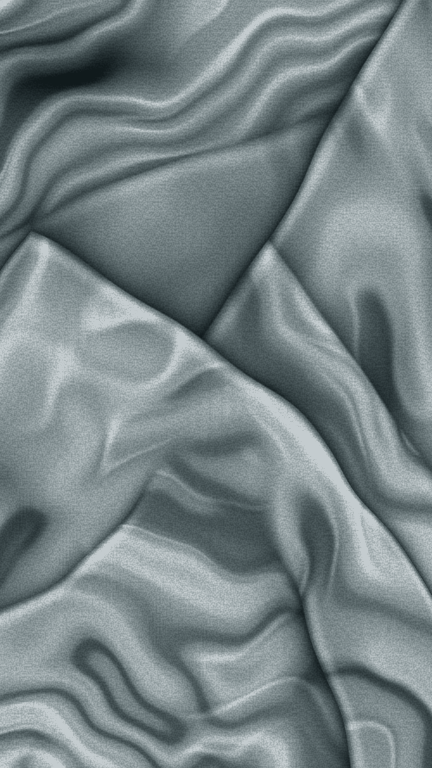
Write a WebGL 1 fragment shader that draws this texture.

```glsl
precision highp float;
uniform vec2 u_resolution;

#define BASE_TONE 0.62
#define CONTRAST 0.13
#define GLOSS 0.20
#define TROUGH 0.26
#define CREASE 0.17
#define WARP 0.24
#define RIM 0.17
#define GRAIN 0.15
#define GRAIN_SCALE 250.0
#define EDGE 0.0025
#define SHADE_COLOR vec3(0.045, 0.08, 0.09)
#define LIGHT_COLOR vec3(0.77, 0.80, 0.81)

float hash(vec2 p) {
  return fract(sin(dot(p, vec2(127.1, 311.7))) * 43758.5453);
}

vec2 gradient(vec2 cell) {
  float a = 6.2832 * hash(cell);
  return vec2(cos(a), sin(a));
}

// Gradient noise, roughly -0.7 to 0.7
float noise(vec2 p) {
  vec2 i = floor(p), f = fract(p);
  vec2 u = f * f * f * (f * (f * 6.0 - 15.0) + 10.0);
  vec2 e = vec2(1.0, 0.0);
  float low = mix(dot(gradient(i), f), dot(gradient(i + e), f - e), u.x);
  float high = mix(dot(gradient(i + e.yx), f - e.yx), dot(gradient(i + e.xx), f - e.xx), u.x);
  return mix(low, high, u.y);
}

// Glossy cloth: contour bands of a warped relief stretched along an angle
float satin(vec2 p, float angle, vec2 freq, float bands, float seed) {
  float c = cos(angle), s = sin(angle);
  vec2 q = vec2(c * p.x + s * p.y, c * p.y - s * p.x);
  vec2 w = q * 2.4 + seed;
  q += WARP * vec2(noise(w), noise(w + 17.3));
  q += 0.25 * WARP * vec2(noise(w * 2.7), noise(w * 2.7 + 31.0));
  float relief = noise(q * freq + seed * 1.7);
  float broad = noise(q * freq * 0.55 + seed * 3.1);
  float wave = sin(6.2832 * bands * relief + 3.5 * broad + seed);
  float sheen = smoothstep(0.35, 1.0, wave);
  float hollow = smoothstep(0.30, 1.0, -wave);
  float tone = BASE_TONE + CONTRAST * (wave + 0.9 * broad);
  tone += GLOSS * sheen * sheen * (0.45 + broad);
  tone -= TROUGH * hollow * hollow * (0.45 - broad);

  // Narrow glints with a dark side, coming and going along the fold
  float line = noise(q * freq * vec2(1.2, 1.7) + seed * 5.3) / 0.085;
  float presence = smoothstep(-0.25, 0.25, noise(q * 3.1 + seed * 2.3));
  return tone + CREASE * presence * exp(-line * line) * (0.6 + 1.9 * line);
}

// Lays a fold over the cloth; d is the distance inside its edge
float layFold(float under, float over, float d, float soft, float shadow, float width) {
  float crisp = EDGE / soft;
  under *= 1.0 - shadow * exp(-max(-d, 0.0) / width);
  float r = (d - 0.024) / 0.013;
  over += RIM * crisp * exp(-r * r);
  over *= 1.0 - 0.45 * crisp * (1.0 - smoothstep(0.0, 0.016, d));
  return mix(under, over, smoothstep(-soft, soft, d));
}

float spot(vec2 p, vec2 center, vec2 size) {
  vec2 q = (p - center) / size;
  return exp(-dot(q, q));
}

float drapery(vec2 p) {
  float x = p.x, y = p.y;
  vec2 b = p + 0.035 * vec2(noise(p * 4.0 + 3.0), noise(p * 4.0 + 9.0));

  // Long diagonal folds at the upper left
  float tone = satin(p, 0.58, vec2(0.9, 6.0), 1.6, 2.0);
  tone -= 0.34 * spot(p, vec2(0.17, 1.62), vec2(0.24, 0.10));

  // Calm triangular panel
  float panel = 0.57 + 0.45 * (satin(p, 0.9, vec2(1.4, 3.2), 0.9, 5.0) - BASE_TONE);
  float dPanel = 0.85 * (1.22 + 0.55 * b.x - 0.22 * b.x * b.x - b.y);
  tone = layFold(tone, panel, dPanel, EDGE * 1.6, 0.5, 0.03);

  // Winding upright folds at the right
  float upright = satin(p, 1.85, vec2(1.7, 4.6), 1.6, 8.0) + 0.03;
  float dUpright = 0.86 * (b.x - 0.475 - 0.58 * (b.y - 1.0));

  // Sloping fold running down to the right
  float slope = satin(p, -0.95, vec2(1.0, 5.6), 1.3, 11.0);
  float dSlope = 0.58 * (1.22 - 1.39 * (b.x - 0.62) - b.y);
  float right = layFold(upright, slope, dSlope, EDGE * 2.0, 0.66, 0.045);
  tone = layFold(tone, right, dUpright, EDGE, 0.85, 0.022);

  // Front sheet with a peak at the left
  float sheet = satin(p, 0.62, vec2(2.5, 4.2), 1.3, 14.0);
  float crest = min(1.28 - 0.6 * b.x - 0.31 * pow(max(b.x, 0.0), 5.0), 1.12 + 1.6 * b.x);

  // Pools and crowded ripples at the bottom
  float crowd = mix(2.6, 1.4, smoothstep(0.05, 0.55, y));
  float pools = satin(p, -0.22, vec2(2.2, 5.0), crowd, 19.0) + 0.03;
  float dPools = 0.8 * (0.36 + 0.5 * b.x + 0.9 * b.x * b.x - b.y);
  float fade = smoothstep(0.30, 0.48, x);
  sheet = layFold(sheet, pools, dPools, mix(EDGE, 0.06, fade), 0.6 * (1.0 - fade), 0.025);

  // Strip falling to the lower right
  float strip = satin(p, -1.08, vec2(1.1, 5.2), 1.3, 23.0) + 0.04;
  float dStrip = b.x - 0.81 + 0.3 * b.y;
  fade = smoothstep(0.38, 0.66, y);
  sheet = layFold(sheet, strip, dStrip, mix(EDGE, 0.05, fade), 0.85 * (1.0 - fade), 0.045);

  return layFold(tone, sheet, 0.8 * (crest - b.y), EDGE, 0.8, 0.035);
}

void main() {
  vec2 p = gl_FragCoord.xy / u_resolution.x;
  float tone = drapery(p);

  // Fine weave
  float weave = noise(p * GRAIN_SCALE) + 0.5 * noise(p * GRAIN_SCALE * vec2(0.3, 0.6));
  tone = clamp(tone + GRAIN * weave * (0.3 + tone), 0.03, 1.0);

  vec3 color = mix(SHADE_COLOR, LIGHT_COLOR, tone);
  color.r -= 0.08 * tone * (1.0 - tone);
  gl_FragColor = vec4(color, 1.0);
}
```
